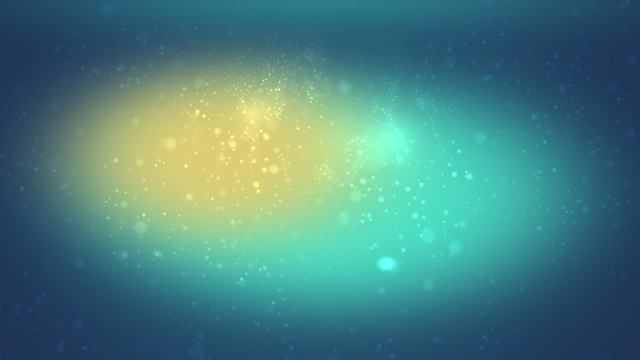
Give the GLSL for this background, as a WebGL 1 fragment shader.

```glsl
precision highp float;
// Underwater-like glow: a gold and a turquoise cloud over deep navy, with
// drifting bokeh, sparks and fine dust strung along rising filaments.
// Clouds are soft ellipses; particles are jittered points on hashed grids.

uniform vec2 u_resolution;

const vec3 NAVY      = vec3(0.115, 0.190, 0.330);
const vec3 DEEP_TEAL = vec3(0.145, 0.330, 0.440);
const vec3 SURFACE   = vec3(0.170, 0.490, 0.550);
const vec3 TURQUOISE = vec3(0.300, 0.890, 0.780);
const vec3 GOLD      = vec3(0.890, 0.805, 0.445);
const vec3 PALE_GOLD = vec3(1.000, 0.880, 0.450);
const vec3 PALE_AQUA = vec3(0.350, 0.950, 0.850);
const vec3 BLUE      = vec3(0.150, 0.500, 0.800);

float hash(vec2 p) {
    vec3 q = fract(vec3(p.xyx) * 0.1031);
    q += dot(q, q.yzx + 33.33);
    return fract((q.x + q.y) * q.z);
}

float noise(vec2 p) {
    vec2 i = floor(p);
    vec2 f = fract(p);
    f = f * f * (3.0 - 2.0 * f);
    float low = mix(hash(i), hash(i + vec2(1.0, 0.0)), f.x);
    float high = mix(hash(i + vec2(0.0, 1.0)), hash(i + 1.0), f.x);
    return mix(low, high, f.y);
}

float fbm(vec2 p) {
    float sum = 0.0;
    float amp = 0.5;
    for (int i = 0; i < 4; i++) {
        sum += amp * noise(p);
        p = mat2(1.6, 1.2, -1.2, 1.6) * p + 7.3;
        amp *= 0.5;
    }
    return sum;
}

// Soft ellipse: 1 at the centre, one half at the radius.
float glow(vec2 p, vec2 centre, vec2 radius, float power) {
    float d = length((p - centre) / radius);
    return exp(-0.69 * pow(d, power));
}

// One jittered disc per occupied cell; core is the flat part of its radius.
float specks(vec2 p, float cell, float density, float core, float seed) {
    vec2 g = mat2(0.82, 0.57, -0.57, 0.82) * p / cell + seed;
    vec2 id = floor(g) + 100.0;
    vec2 jitter = vec2(hash(id + 3.7), hash(id + 11.9));
    float size = mix(0.12, 0.28, hash(id + 23.1));
    float d = length(fract(g) - mix(vec2(0.3), vec2(0.7), jitter));
    float present = step(hash(id + 41.3), density);
    float disc = 1.0 - smoothstep(core * size, size, d);
    return present * disc * mix(0.3, 1.0, hash(id + 57.7));
}

// Thin bright ridges of warped noise, drawn out along the vertical.
float filaments(vec2 p) {
    vec2 warp = vec2(fbm(p * 5.0), fbm(p * 5.0 + 19.0)) - 0.5;
    float ridge = 1.0 - abs(2.0 * fbm(p * vec2(9.0, 4.5) + 2.5 * warp + 30.0) - 0.95);
    return smoothstep(0.72, 1.0, ridge);
}

vec3 clouds(vec2 p) {
    vec3 col = mix(NAVY, DEEP_TEAL, glow(p, vec2(0.0, 0.48), vec2(0.74, 0.60), 4.0));
    col = mix(col, SURFACE, glow(p, vec2(0.0, 1.01), vec2(0.60, 0.085), 2.0));
    col = mix(col, TURQUOISE, glow(p, vec2(0.03, 0.455), vec2(0.60, 0.29), 4.0));
    col = mix(col, GOLD, 0.96 * glow(p, vec2(-0.27, 0.57), vec2(0.38, 0.215), 3.2));
    return col;
}

void main() {
    // Height is one unit; x is zero at the middle.
    vec2 p = gl_FragCoord.xy / u_resolution.y;
    p.x -= 0.5 * u_resolution.x / u_resolution.y;

    vec3 col = clouds(p);
    vec3 light = mix(PALE_GOLD, PALE_AQUA, smoothstep(-0.12, 0.24, p.x));
    float body = glow(p, vec2(0.0, 0.48), vec2(0.58, 0.30), 4.0);
    vec3 tint = mix(BLUE, light, body);

    // Hot spots inside the clouds
    col += 0.20 * PALE_AQUA * glow(p, vec2(0.20, 0.615), vec2(0.050, 0.045), 1.6);
    col += 0.16 * PALE_GOLD * glow(p, vec2(-0.185, 0.685), vec2(0.030, 0.024), 1.6);
    col += 0.07 * light * glow(p, vec2(0.08, 0.60), vec2(0.08, 0.07), 2.0);

    // Large and medium bokeh
    float patches = smoothstep(0.35, 0.65, noise(p * 6.0 + 12.0));
    float strength = mix(0.07, 0.16, body);
    col += strength * tint * specks(p, 0.105, 0.30, 0.3, 5.2);
    col += strength * tint * specks(p, 0.060, 0.35, 0.2, 17.6) * (0.4 + patches);
    col += 0.30 * PALE_AQUA * glow(p, vec2(0.183, 0.268), vec2(0.020, 0.016), 4.0);

    // Sparks, denser in patches
    for (int i = 0; i < 3; i++) {
        float layer = float(i);
        float cell = 0.036 - 0.006 * layer;
        float spark = specks(p, cell, 0.18, 0.0, 31.0 + 13.0 * layer);
        col += mix(0.16, 0.30, body) * tint * spark * (0.25 + patches);
    }

    // Fine dust and haze along the filaments
    float plume = glow(p, vec2(-0.01, 0.67), vec2(0.27, 0.16), 3.0);
    float strands = filaments(p) * plume;
    col += 0.06 * light * strands;
    for (int i = 0; i < 3; i++) {
        float layer = float(i);
        float dust = specks(p, 0.020 - 0.003 * layer, 0.55, 0.0, 70.0 + 9.0 * layer);
        col += 0.55 * light * dust * (strands + 0.08 * plume);
    }

    gl_FragColor = vec4(min(col, 1.0), 1.0);
}
```
